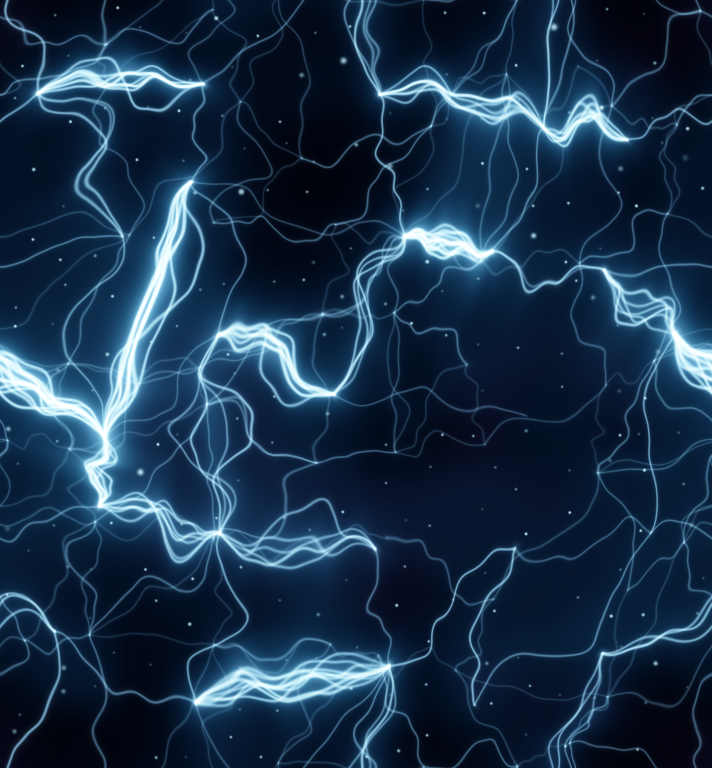
This background is drawn by a Shadertoy shader. Its source:

```glsl
// Seamless web of braided electric filaments with blue haze and drifting sparks.

const float PI = 3.14159;
const vec3 ARC_COLOR = vec3(0.47, 0.76, 0.98);
const vec3 SPARK_COLOR = vec3(0.60, 0.85, 0.95);
const vec3 VIOLET_TINT = vec3(0.020, 0.002, 0.018);

vec2 wrapCell(vec2 cell, float cells) {
    return floor(mod(cell + 0.5, cells));
}

// Integer hash: three random values in 0..1 for a wrapped cell.
vec3 hash3(vec2 cell, float seed) {
    uvec3 v = uvec3(cell, seed) * 1664525u + 1013904223u;
    v.x += v.y * v.z; v.y += v.z * v.x; v.z += v.x * v.y;
    v ^= v >> 16u;
    v.x += v.y * v.z; v.y += v.z * v.x; v.z += v.x * v.y;
    return vec3(v >> 16u) / 65535.0;
}

// Value noise that repeats once per canvas.
vec3 tileNoise(vec2 uv, float cells, float seed) {
    vec2 p = uv * cells, c = floor(p), f = p - c;
    f = f * f * (3.0 - 2.0 * f);
    vec3 low = mix(hash3(wrapCell(c, cells), seed),
                   hash3(wrapCell(c + vec2(1, 0), cells), seed), f.x);
    vec3 high = mix(hash3(wrapCell(c + vec2(0, 1), cells), seed),
                    hash3(wrapCell(c + vec2(1, 1), cells), seed), f.x);
    return mix(low, high, f.y);
}

vec2 nodeAt(vec2 cell, float cells, float seed) {
    return cell + 0.5 + 0.7 * (hash3(wrapCell(cell, cells), seed).xy - 0.5);
}

// Sideways swing of a strand, pinned to zero at both ends.
float bend(float t, float phase) {
    return sin(PI * t) * (0.60 * sin(4.0 * t + 6.3 * phase)
        + 0.32 * sin(9.0 * t + 17.0 * phase) + 0.08 * sin(23.0 * t + 41.0 * phase));
}

float bell(float d, float width) {
    return exp(-d * d / (width * width));
}

// Strands braided between two nodes: x is arc light, y is haze.
vec2 bundle(vec2 p, vec2 a, vec2 b, vec2 cell, float cells, float seed, float strength) {
    vec2 ab = b - a, normal = normalize(vec2(-ab.y, ab.x));
    float span = length(ab);
    float t = clamp(dot(p - a, ab) / (span * span), 0.0, 1.0);
    vec2 rel = p - a - ab * t;
    float reach = length(rel);
    if (reach > 1.1) return vec2(0.0);

    float phase = hash3(cell, seed + 19.0).z;
    float sway = 0.2 * min(span, 1.0);
    float axisDist = length(rel - normal * sway * bend(t, phase));
    float swell = mix(0.4, 1.0, sin(PI * t));
    float haze = (strength + 0.02) * swell * (0.22 * bell(axisDist, 0.42)
        + 0.50 * bell(axisDist, 0.17) + 1.1 * strength * bell(axisDist, 0.09));
    if (reach > 0.6) return vec2(0.0, haze);

    float core = max(0.0015, 0.7 / iResolution.y);
    float arcs = 0.0;
    int count = 1 + int(14.0 * strength);
    for (int k = 0; k < count; k++) {
        vec3 rnd = hash3(cell, seed + float(k));
        float swing = mix(0.13, 0.42, pow(rnd.x, 5.0)) * min(span, 1.0);
        float offset = sway * bend(t, phase) + swing * bend(t, rnd.y);
        float ahead = sway * bend(t + 0.01, phase) + swing * bend(t + 0.01, rnd.y);
        float slope = (ahead - offset) / (0.01 * span);
        float d = length(rel - normal * offset) / (cells * sqrt(1.0 + slope * slope));
        float power = (0.35 + 0.9 * rnd.z * rnd.z + 1.5 * strength) * mix(1.0, swell, strength);
        arcs += power * (bell(d, core * (1.0 + 0.35 * strength)) + 0.08 * bell(d, 0.0055));
    }
    return vec2(arcs, haze);
}

// Jittered lattice whose links are randomly kept and powered.
vec2 network(vec2 uv, float cells, float seed, float power) {
    vec2 p = uv * cells, home = floor(p), sum = vec2(0.0);
    for (int y = -2; y <= 1; y++)
    for (int x = -2; x <= 1; x++) {
        vec2 cell = home + vec2(x, y), id = wrapCell(cell, cells);
        vec2 start = nodeAt(cell, cells, seed);
        for (int e = 0; e < 3; e++) {
            vec2 link = vec2(e != 1, e != 0);
            float edgeSeed = seed + 20.0 * float(e + 1);
            vec3 rnd = hash3(id, edgeSeed + 18.0);
            if (rnd.x > (e == 2 ? 0.40 : 0.80)) continue;
            vec2 end = nodeAt(cell + link, cells, seed);
            sum += bundle(p, start, end, id, cells, edgeSeed, power * pow(rnd.y, 3.8));
        }
    }
    return sum;
}

// One soft round spark in most cells of a grid.
float sparks(vec2 uv, float cells, float seed) {
    vec2 p = uv * cells, id = wrapCell(floor(p), cells);
    vec3 place = hash3(id, seed), look = hash3(id, seed + 1.0);
    vec2 aspect = vec2(iResolution.x / iResolution.y, 1.0);
    float d = length((fract(p) - 0.15 - 0.7 * place.xy) * aspect) / cells;
    float radius = mix(0.0015, 0.0038, pow(place.z, 9.0));
    return step(look.x, 0.75) * mix(0.3, 2.6, look.y * look.y) * bell(d, radius);
}

// Haze shifts from deep blue to cyan as it thickens.
vec3 hazeLight(float x) {
    return vec3(0.46, 0.70, 1.0) * x * x / (x + vec3(0.8, 0.1, 0.001));
}

void mainImage(out vec4 fragColor, in vec2 fragCoord) {
    vec2 uv = fragCoord / iResolution.xy;

    // Crooked paths from layered domain warping.
    vec2 warped = uv + 0.062 * (tileNoise(uv, 6.0, 301.0).xy - 0.5)
        + 0.012 * (tileNoise(uv, 18.0, 302.0).xy - 0.5)
        + 0.003 * (tileNoise(uv, 45.0, 303.0).xy - 0.5);
    vec2 trunks = network(warped, 5.0, 100.0, 1.0);
    vec2 twigs = network(warped + 0.37, 7.0, 200.0, 0.12);

    // Cloudy background and rare violet patches.
    vec3 cloud = 0.65 * tileNoise(uv, 4.0, 304.0) + 0.35 * tileNoise(uv, 9.0, 305.0);
    float haze = 0.025 + 0.15 * smoothstep(0.32, 0.80, cloud.x) + trunks.y + 0.6 * twigs.y;
    float arcs = trunks.x + 0.45 * twigs.x;

    vec3 light = hazeLight(haze) + ARC_COLOR * arcs
        + VIOLET_TINT * smoothstep(0.60, 0.82, cloud.y)
        + SPARK_COLOR * sparks(uv, 17.0, 306.0);
    fragColor = vec4(1.0 - exp(-light), 1.0);
}
```
